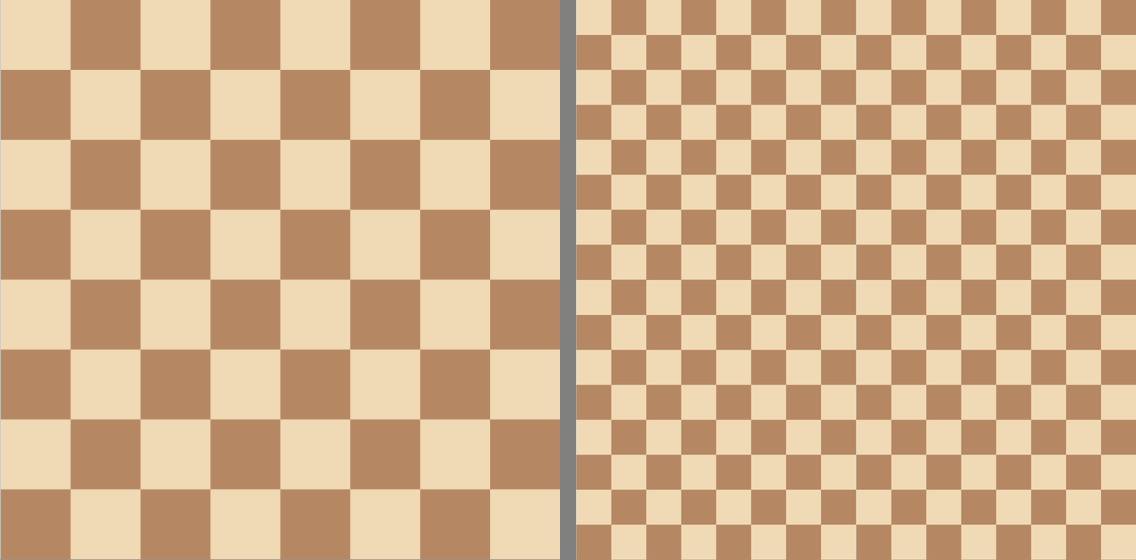
Left, the tile; right, the same tile 2 across and 2 down.
A WebGL 1 fragment shader for this pattern:

```glsl
precision highp float;
// Flat two-tone checkerboard of eight by eight squares with a hairline on two sides.

uniform vec2 u_resolution;

const float SQUARES = 8.0;                  // per side; even, so the board tiles
const float HAIRLINE = 0.0013;              // left and bottom line, in canvas units
const float EDGE_PIXELS = 1.0;              // width of the smoothed edges
const vec3 CREAM = vec3(0.941, 0.853, 0.710);
const vec3 BROWN = vec3(0.710, 0.533, 0.388);
const vec3 LEFT_LINE = vec3(0.80, 0.79, 0.77);
const vec3 BOTTOM_LINE = vec3(0.62, 0.58, 0.53);

// Signed distance to the nearest whole number, negative in even cells.
vec2 stripeDistance(vec2 p) {
  return abs(2.0 * fract(0.5 * p + 0.25) - 1.0) - 0.5;
}

void main() {
  vec2 uv = gl_FragCoord.xy / u_resolution;

  // The squares share the canvas that the hairlines leave free
  float squareSize = (1.0 - HAIRLINE) / SQUARES;
  vec2 board = max((uv - HAIRLINE) / squareSize, 0.5);

  // Smoothed square wave from -1 to 1 along each axis
  vec2 distancePixels = stripeDistance(board) * squareSize * u_resolution;
  vec2 wave = clamp(2.0 * distancePixels / EDGE_PIXELS, -1.0, 1.0);

  // Equal signs give brown, opposite signs give cream
  float brownness = 0.5 + 0.5 * wave.x * wave.y;
  vec3 color = mix(CREAM, BROWN, brownness);

  // Hairlines, weighted by how much of the pixel they cover
  vec2 line = clamp((HAIRLINE - uv) * u_resolution / EDGE_PIXELS + 0.5, 0.0, 1.0);
  color = mix(color, LEFT_LINE, line.x);
  color = mix(color, BOTTOM_LINE, line.y);

  gl_FragColor = vec4(color, 1.0);
}
```
